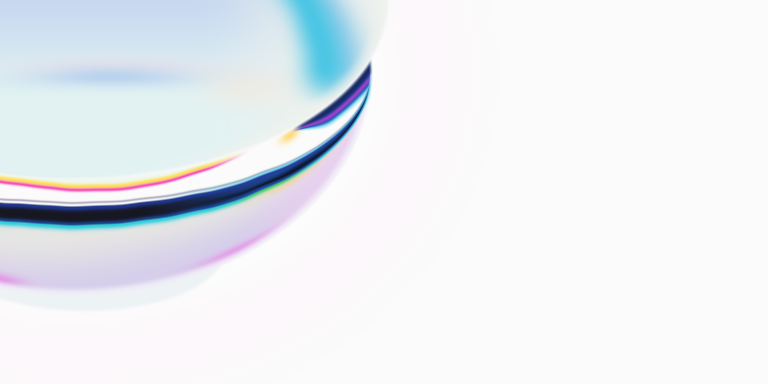
Write a Shadertoy shader that draws this background.

```glsl
// A pale glass bowl under a frosted lens, with rainbow fringes on white.
// Ellipses shape the glass; the bands follow a family of nested arcs that
// share one centre and width, told apart by their depth below it.

#define BOWL_CENTER vec2(0.190, 0.1875)
#define BOWL_RADII vec2(0.776, 0.581)
#define LENS_CENTER vec2(0.195, 0.0)
#define LENS_RADII vec2(0.818, 0.464)
#define FOOT_CENTER vec2(0.221, 0.651)
#define FOOT_RADII vec2(0.365, 0.159)
#define BAND_TOP 0.349
#define BAND_BOTTOM 0.398
#define WOBBLE 0.004

float hash(vec2 p) {
    return fract(sin(dot(p, vec2(127.1, 311.7))) * 43758.5453);
}

float noise(vec2 p) {
    vec2 i = floor(p), f = fract(p);
    f = f * f * (3.0 - 2.0 * f);
    return mix(mix(hash(i), hash(i + vec2(1, 0)), f.x),
               mix(hash(i + vec2(0, 1)), hash(i + vec2(1, 1)), f.x), f.y);
}

// Approximate signed distance to an ellipse
float ellipse(vec2 p, vec2 radii) {
    float k = length(p / radii);
    return k * (k - 1.0) / max(length(p / (radii * radii)), 0.001);
}

float bell(float x, float center, float width) {
    float d = (x - center) / width;
    return exp(-d * d);
}

float inside(float d, float blur) {
    return 1.0 - smoothstep(-blur, blur, d);
}

void tint(inout vec3 col, float r, float g, float b, float amount) {
    col = mix(col, vec3(r, g, b), amount);
}

// White with a faint pink halo
vec3 background(float bowl) {
    vec3 col = vec3(0.985);
    tint(col, 0.988, 0.97, 0.984, 0.8 * bell(bowl, 0.16, 0.14));
    tint(col, 0.99, 0.99, 0.99, bell(bowl, 0.0, 0.05));
    return col;
}

// Lavender body with a bright rim and pink streaks
vec3 bowlColor(vec2 p, float depth, float bowl) {
    vec3 col = vec3(0.90, 0.90, 0.89);
    tint(col, 0.84, 0.81, 0.92, smoothstep(0.40, 0.55, depth + 0.08 * (p.x - 0.4)));
    tint(col, 0.93, 0.82, 0.94, 0.7 * smoothstep(0.6, 0.85, p.x));
    float streak = bell(p.x, 0.62, 0.10) + bell(p.x, 0.0, 0.06);
    tint(col, 0.91, 0.52, 0.90, 0.75 * streak * bell(depth, 0.557, 0.016));
    tint(col, 0.96, 0.96, 0.98, 0.8 * smoothstep(-0.025, -0.003, bowl));
    return col;
}

// White gap crossed by a yellow and magenta caustic
vec3 gapColor(vec2 p, float depth, float blur) {
    float x = p.x - 0.3;
    float d = depth - 0.306 + (x > 0.0 ? 0.45 : 0.17) * x * x;
    float fade = inside(p.x - 0.59, 0.07);
    float width = max(0.007, blur);
    vec3 col = mix(vec3(0.94, 0.97, 0.95), vec3(0.985), smoothstep(-0.02, 0.01, d));
    tint(col, 1.0, 0.86, 0.25, fade * 0.85 * bell(d, -0.007, width));
    tint(col, 0.96, 0.24, 0.70, fade * 0.9 * bell(d, 0.002, 0.7 * width));
    tint(col, 0.55, 0.52, 0.62, 0.65 * bell(depth, BAND_TOP - 0.009, max(0.003, blur)));
    return col;
}

// Dark prism under the right side of the lens
void addWedge(inout vec3 col, vec2 p, float lens) {
    float k = lens / (0.008 + 0.034 * smoothstep(0.75, 0.87, p.x));
    vec3 wedge = vec3(0.08, 0.15, 0.38);
    tint(wedge, 0.12, 0.34, 0.72, smoothstep(0.2, 0.8, k));
    tint(wedge, 0.68, 0.25, 0.80, 0.9 * bell(k, 0.62, 0.13));
    tint(wedge, 0.35, 0.82, 0.92, smoothstep(0.75, 1.0, k));
    tint(col, 1.0, 0.82, 0.35, 0.8 * bell(p.x, 0.755, 0.025) * bell(lens, 0.012, 0.014));
    col = mix(col, wedge, smoothstep(0.755, 0.79, p.x) * inside(k - 1.0, 0.2));
}

// Near black band, turning navy to the right, with coloured fringes
void addBand(inout vec3 col, vec2 p, float depth, float blur) {
    float h = (depth - BAND_TOP) / (BAND_BOTTOM - BAND_TOP);
    float navy = smoothstep(0.35, 0.75, p.x);
    float soft = max(0.0025, blur);
    float grain = noise(vec2(p.x * 9.0, h * 5.0));
    vec3 band = mix(vec3(0.09, 0.09, 0.13), vec3(0.12, 0.27, 0.57), navy);
    tint(band, 0.13, 0.24, 0.66, 0.8 * bell(h, 0.08, 0.17));
    tint(band, 0.05, 0.09, 0.17, navy * bell(h, 0.55 + 0.25 * grain, 0.2));
    tint(band, 0.10, 0.32, 0.72, 0.7 * bell(h, 0.94, 0.12));
    vec3 fringe = vec3(0.12, 0.80, 0.86);
    tint(fringe, 0.20, 0.80, 0.36, bell(p.x, 0.71, 0.09));
    col = mix(col, fringe, 0.9 * bell(depth, BAND_BOTTOM + 0.003, max(0.01, blur)));
    tint(col, 0.93, 0.85, 0.55, 0.6 * bell(p.x, 0.76, 0.09) * bell(depth, 0.42, 0.012));
    tint(col, 0.35, 0.82, 0.92, 0.8 * navy * bell(depth, BAND_TOP - 0.002, max(0.008, blur)));
    col = mix(col, band, inside(BAND_TOP - depth, soft) * inside(depth - BAND_BOTTOM, soft));
}

// Frosted blue lens with a cyan stain and a soft inner reflection
vec3 lensColor(vec2 p, float lens) {
    vec3 col = vec3(0.78, 0.85, 0.94);
    tint(col, 0.885, 0.95, 0.95, smoothstep(-0.02, 0.27, p.y));
    tint(col, 0.93, 0.945, 0.93, smoothstep(0.5, 0.9, p.x));
    float arc = p.y - 0.19 - 0.12 * (p.x - 0.28) * (p.x - 0.28);
    tint(col, 0.91, 0.85, 0.90, 0.5 * bell(p.x, 0.32, 0.3) * bell(arc, -0.018, 0.025));
    tint(col, 0.69, 0.80, 0.93, 0.8 * bell(p.x, 0.29, 0.2) * bell(arc, 0.01, 0.025));
    tint(col, 0.95, 0.91, 0.87, 0.6 * bell(p.x, 0.64, 0.11) * bell(p.y, 0.23, 0.045));
    float spine = 0.78 + 0.6 * p.y - 1.45 * p.y * p.y + 0.02 * noise(p * 9.0);
    float fade = inside(p.y - 0.23, 0.06);
    tint(col, 0.48, 0.75, 0.91, 0.7 * fade * bell(p.x, spine + 0.045, 0.07));
    tint(col, 0.25, 0.77, 0.89, 0.9 * fade * bell(p.x, spine, 0.055));
    tint(col, 0.94, 0.95, 0.93, 0.8 * smoothstep(-0.045, 0.0, lens) * smoothstep(0.3, 0.8, p.x));
    return col;
}

void mainImage(out vec4 fragColor, in vec2 fragCoord) {
    // One unit is the canvas height, with y running down from the top
    float pixel = 1.0 / iResolution.y;
    vec2 p = vec2(fragCoord.x, iResolution.y - fragCoord.y) * pixel;
    vec2 q = p - BOWL_CENTER;
    float bowl = ellipse(q, BOWL_RADII);
    float lens = ellipse(p - LENS_CENTER, LENS_RADII);
    float foot = ellipse(p - FOOT_CENTER, FOOT_RADII);

    // Arc depth, and the blur that keeps its edges smooth
    float u = q.x / BOWL_RADII.x;
    float w = sqrt(max(1.0 - u * u, 0.0025));
    float depth = q.y / w;
    float blur = 1.2 * pixel * length(vec2(depth * u / (BOWL_RADII.x * w * w), 1.0 / w));
    float wavy = depth + WOBBLE * (noise(vec2(p.x * 16.0, 3.0)) - 0.5);

    // Layers from back to front
    vec3 col = background(bowl);
    tint(col, 0.915, 0.94, 0.948, 0.8 * inside(foot, 0.008));
    vec3 glass = gapColor(p, wavy, blur);
    addWedge(glass, p, lens);
    glass = mix(glass, bowlColor(p, depth, bowl), smoothstep(BAND_TOP, BAND_BOTTOM, depth));
    addBand(glass, p, wavy, blur);
    col = mix(col, glass, inside(bowl, 0.006));
    col = mix(col, lensColor(p, lens), inside(lens, max(0.003, pixel)));
    tint(col, 0.98, 0.98, 0.98, 0.6 * bell(lens, 0.0, 0.005) * smoothstep(0.1, 0.6, p.x));
    fragColor = vec4(col, 1.0);
}
```
